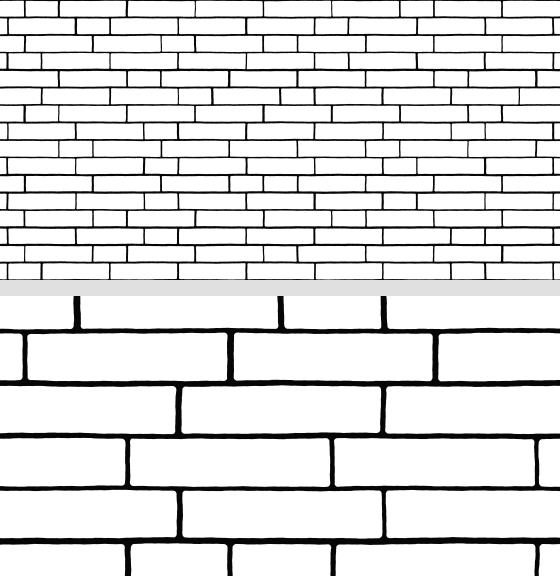
Top, the full canvas; bottom, a detail of the centre.
This pattern is drawn by a WebGL 1 fragment shader. Its source:

```glsl
precision highp float;

uniform vec2 u_resolution;

const float ROWS = 16.0;
const float UNIT = 0.0609;       // a long brick spans four units, a short one two
const float LEFT_MARGIN = 0.0273;
const vec3 PAPER = vec3(1.0);
const vec3 INK = vec3(0.025);

float hash(vec2 p) {
  return fract(sin(dot(p, vec2(127.1, 311.7))) * 4358.54);
}

float layeredSines(float t, float phase) {
  return (sin(t + phase) + 0.6 * sin(2.3 * t + 1.7 * phase)
        + 0.3 * sin(5.1 * t + 2.9 * phase)) / 1.9;
}

// Slow drift of the hand-drawn joints, shared by neighbouring bricks
vec2 wobble(vec2 p, float amount) {
  return amount * vec2(layeredSines(p.y * 34.0, floor(p.x * 2.0 / UNIT) * 0.1),
                       layeredSines(p.x * 17.0, p.y * 23.0));
}

// Left and right joints, in units, of the brick that holds u.
// Start parity alternates so that joints never line up between rows.
vec2 brickSpan(float u, float row) {
  float start = mod(row, 2.0) + 2.0 * step(0.6, hash(vec2(row, 3.0)));
  float firstShort = floor(4.0 * hash(vec2(row, 7.0)));
  float secondShort = 4.0 + floor(4.0 * hash(vec2(row, 13.0)));
  vec2 span = vec2(start - 4.0, start);
  for (int i = 0; i < 10; i++) {
    if (u < span.y) break;
    float n = float(i);
    bool isShort = n == firstShort || n == secondShort;
    span = vec2(span.y, span.y + (isShort ? 2.0 : 4.0));
  }
  return span;
}

float roundedBox(vec2 p, vec2 halfSize, float radius) {
  vec2 q = abs(p) - halfSize + radius;
  return length(max(q, 0.0)) + min(max(q.x, q.y), 0.0) - radius;
}

// Signed distance to a brick whose four sides are set in by uneven amounts
float brickDistance(vec2 p, vec2 span, float row) {
  vec2 id = vec2(span.x, row);
  vec2 low = vec2(span.x * UNIT, row / ROWS);
  vec2 high = vec2(span.y * UNIT, (row + 1.0) / ROWS);
  float along = (p.x - low.x) / (high.x - low.x) - 0.5;

  vec2 sideInset = mix(vec2(0.0017), vec2(0.0043),
                       vec2(hash(id + 0.3), hash(id + 5.7)));
  vec2 bedInset = mix(vec2(0.0025), vec2(0.0041),
                      vec2(hash(vec2(row, 21.0)), hash(vec2(row + 1.0, 21.0))));
  vec2 tilt = vec2(hash(id + 9.1), hash(id + 2.9)) - 0.5;
  bedInset += 0.0012 * tilt * along;

  low += vec2(sideInset.x, bedInset.x);
  high -= vec2(sideInset.y, bedInset.y);
  return roundedBox(p - 0.5 * (low + high), 0.5 * (high - low), 0.004);
}

void main() {
  vec2 p = gl_FragCoord.xy / u_resolution.y;
  float pixel = 1.0 / u_resolution.y;

  // Wall space
  vec2 wall = p + wobble(p, 0.0009);
  wall.x -= LEFT_MARGIN;
  float row = floor(wall.y * ROWS);
  vec2 span = brickSpan(wall.x / UNIT, row);

  // Ink joints with slightly rough edges
  float d = brickDistance(wall, span, row);
  d += 0.0003 * layeredSines(dot(p, vec2(160.0, 210.0)), row + span.x);
  float ink = clamp(d / pixel + 0.5, 0.0, 1.0);

  gl_FragColor = vec4(mix(PAPER, INK, ink), 1.0);
}
```
